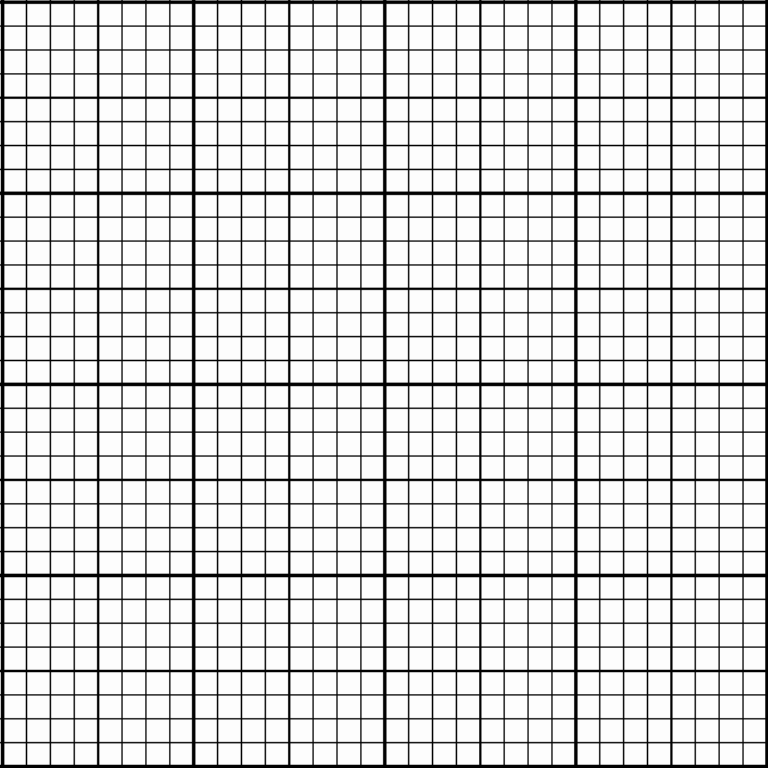
A three.js fragment shader for this pattern:

```glsl
// Black ruled graph paper: fine cells grouped by medium and heavy lines.
varying vec2 vUv;

const vec3 PAPER = vec3(0.993);
const vec3 INK = vec3(0.005);
const vec2 CENTER = vec2(0.501, 0.4995);  // crossing of the middle heavy lines
const float HEAVY_PITCH = 0.2488;
const float MEDIUM_PITCH = HEAVY_PITCH / 2.0;
const float FINE_PITCH = HEAVY_PITCH / 8.0;
const float HEAVY_WIDTH = 0.0045;
const float MEDIUM_WIDTH = 0.0030;
const float FINE_WIDTH = 0.0018;
const float SOFTNESS = 1.3;               // edge filter, in screen samples

// Box-filtered coverage of evenly spaced lines along both axes
vec2 lineCoverage(vec2 p, float pitch, float width, vec2 blur) {
  vec2 d = abs(fract(p / pitch + 0.5) - 0.5) * pitch;
  vec2 halfWidth = vec2(0.5 * width);
  vec2 lo = max(d - 0.5 * blur, -halfWidth);
  vec2 hi = min(d + 0.5 * blur, halfWidth);
  return clamp((hi - lo) / blur, 0.0, 1.0);
}

void main() {
  vec2 p = vUv - CENTER;
  vec2 blur = max(fwidth(vUv) * SOFTNESS, vec2(1e-5));

  // Three nested rulings, the strongest one wins
  vec2 ink = lineCoverage(p, FINE_PITCH, FINE_WIDTH, blur);
  ink = max(ink, lineCoverage(p, MEDIUM_PITCH, MEDIUM_WIDTH, blur));
  ink = max(ink, lineCoverage(p, HEAVY_PITCH, HEAVY_WIDTH, blur));

  // Overlay the vertical and horizontal lines
  float coverage = 1.0 - (1.0 - ink.x) * (1.0 - ink.y);
  gl_FragColor = vec4(mix(PAPER, INK, coverage), 1.0);
}
```
